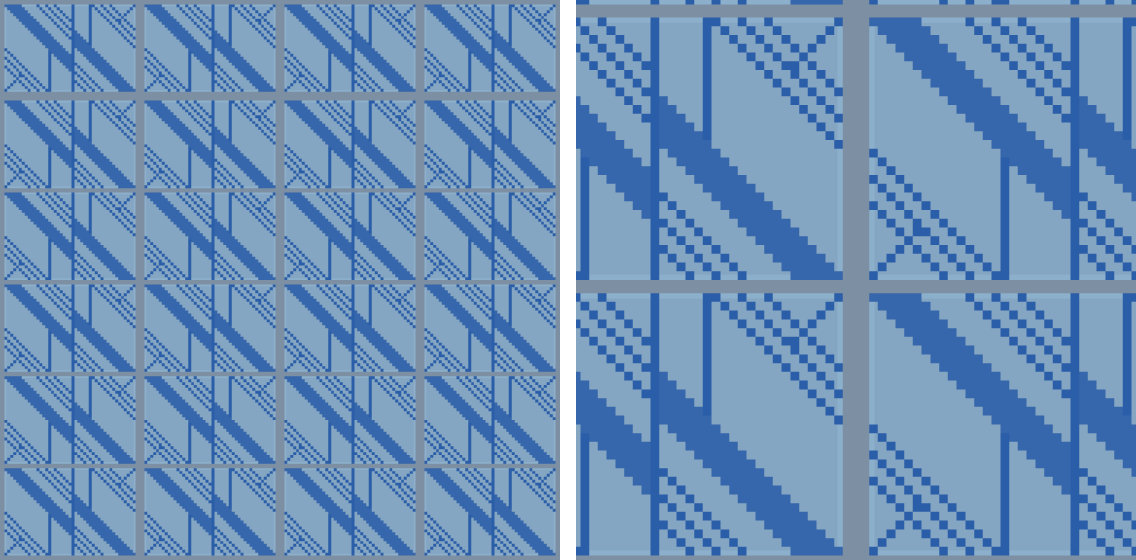
Left: the whole. Right: its middle third, enlarged.
This pattern is drawn by a Shadertoy shader. Its source:

```glsl
// Wall of pale blue tiles, 4 across and 6 down, set in grey joints.
// Each tile is a 45 by 30 cell motif: stepped bands, upright lines and dotted
// diagonals. One half is drawn and turned by 180 degrees to make the other.

const float CANVAS_CELLS = 192.0;          // cells along the canvas edge
const vec2  TILE = vec2(45.0, 30.0);       // tile size in cells
const vec2  PITCH = vec2(48.0, 31.5);      // tile size plus joint
const float MARGIN = 1.5;                  // joint at the canvas edge
const float EXTRA_JOINT = 1.5;             // widening below the top row
const float MID_LINE = 23.0;               // column of the full upright line
const float SIDE_LINE = 15.0;              // column of the short upright line
const float BAND_WIDTH = 6.0;              // cells across the stepped band
const float DOT_STEP = 3.0;                // spacing of dotted diagonals
const float UPPER_DOTS = 11.0;             // first diagonal above the band
const float LOWER_DOTS = -21.0;            // first diagonal below the band
const float CROSS_REACH = 5.0;             // last column of the crossing arm
const float RIM_WIDTH = 0.6;               // faint light edge of a tile
const int   SAMPLES = 4;                   // smoothing samples per axis
const float FILTER_WIDTH = 1.25;           // smoothing width in pixels

const vec3 GROUND = vec3(0.52, 0.65, 0.76);
const vec3 RIM    = vec3(0.55, 0.69, 0.80);
const vec3 BAND   = vec3(0.21, 0.40, 0.67);
const vec3 LINE   = vec3(0.17, 0.37, 0.66);
const vec3 JOINT  = vec3(0.49, 0.56, 0.64);

// True on three parallel diagonals beginning at the given offset
bool dottedDiagonals(float diagonal, float first) {
    float k = diagonal - first;
    return k >= 0.0 && k <= 2.0 * DOT_STEP && mod(k, DOT_STEP) < 0.5;
}

// Colour of one whole cell, counted from the tile's upper left corner
vec3 motif(vec2 cell, vec3 ground) {
    if (cell.x == MID_LINE) return LINE;

    // Half turn: the right side reuses the left side
    if (cell.x > MID_LINE) cell = TILE - 1.0 - cell;
    float diagonal = cell.x - cell.y;

    if (diagonal >= 0.0 && diagonal < BAND_WIDTH) return BAND;
    if (cell.x == SIDE_LINE && diagonal < 0.0) return LINE;

    bool crossArm = cell.x + cell.y == TILE.y - 1.0 && cell.x <= CROSS_REACH;
    bool dots = dottedDiagonals(diagonal, UPPER_DOTS)
             || dottedDiagonals(diagonal, LOWER_DOTS);
    return dots || crossArm ? LINE : ground;
}

// Colour of the wall, p in cells from the upper left of the canvas
vec3 wall(vec2 p) {
    if (p.y > PITCH.y + MARGIN) p.y -= EXTRA_JOINT;
    vec2 local = mod(p - MARGIN, PITCH);
    if (local.x >= TILE.x || local.y >= TILE.y) return JOINT;

    vec2 toEdge = min(local, TILE - local);
    vec3 ground = min(toEdge.x, toEdge.y) < RIM_WIDTH ? RIM : GROUND;
    return motif(floor(local), ground);
}

void mainImage(out vec4 fragColor, in vec2 fragCoord) {
    vec3 sum = vec3(0.0);
    for (int j = 0; j < SAMPLES; j++) {
        for (int i = 0; i < SAMPLES; i++) {
            vec2 offset = (vec2(i, j) + 0.5) / float(SAMPLES) - 0.5;
            vec2 uv = (fragCoord + offset * FILTER_WIDTH) / iResolution.xy;
            sum += wall(vec2(uv.x, 1.0 - uv.y) * CANVAS_CELLS);
        }
    }
    fragColor = vec4(sum / float(SAMPLES * SAMPLES), 1.0);
}
```
